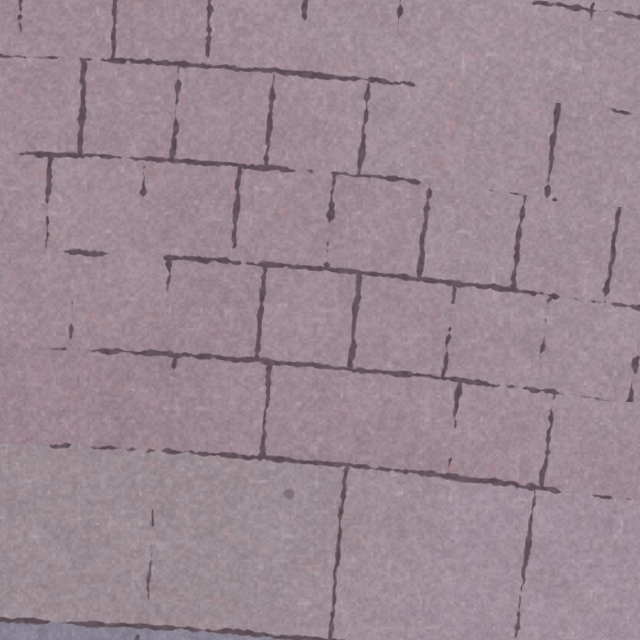
A Shadertoy shader for this texture:

```glsl
// Worn pink block paving in slanting staggered rows, above a course of large grey slabs.

float hash(vec2 p) {
    vec3 q = fract(p.xyx * 0.1031);
    q += dot(q, q.yzx + 33.33);
    return fract((q.x + q.y) * q.z);
}

float noise(vec2 p) {
    vec2 i = floor(p), f = fract(p);
    f = f * f * (3.0 - 2.0 * f);
    return mix(mix(hash(i), hash(i + vec2(1, 0)), f.x),
               mix(hash(i + vec2(0, 1)), hash(i + vec2(1, 1)), f.x), f.y);
}

// Coverage of a joint that swells, frays and breaks up along its length
float joint(float dist, float along, float id, float bias, float thickness) {
    float wear = noise(vec2(along * 10.0 + 40.0, id * 17.0 + 60.0));
    float fray = noise(vec2(along * 60.0 + 90.0, id * 11.0 + 30.0));
    float crumb = noise(vec2(along * 150.0 + 20.0, id * 5.0 + 80.0));
    float opening = smoothstep(0.25, 0.7, wear + bias + 0.35 * (fray - 0.5) + 0.2 * (crumb - 0.5));
    float halfWidth = thickness * opening * (0.45 + 0.6 * fray + 0.35 * crumb);
    float soft = max(0.0019, 0.8 / iResolution.y);
    float gap = 1.0 - smoothstep(halfWidth - soft, halfWidth + soft, dist);
    float hairline = 0.22 * wear * crumb * (1.0 - smoothstep(0.0, 0.003, dist));
    return max(gap * smoothstep(0.0, 0.5, opening), hairline);
}

void mainImage(out vec4 fragColor, in vec2 fragCoord) {
    vec2 p = fragCoord / iResolution.xy;
    p.y = 1.0 - p.y; // measured downwards from the top edge

    // Ragged edges, then rows that bend down towards the right
    vec2 ragged = p + 0.004 * (vec2(noise(p * 65.0), noise(p * 65.0 + 300.0)) - 0.5);
    ragged += 0.0025 * (vec2(noise(p * 170.0 + 40.0), noise(p * 170.0 + 500.0)) - 0.5);
    float v = ragged.y - 0.03 * ragged.x - 0.0614 * ragged.x * ragged.x;

    // Five rows of blocks, one row of slabs, then a strip of kerb
    int row = int(clamp(floor((v - 0.087) / 0.1515) + 1.0, 0.0, 4.0));
    float top = 0.087 + 0.1515 * (float(row) - 1.0), height = 0.1515, width = 0.1483;
    if (v > 0.693) { row = 5; top = 0.693; height = 0.276; width = 0.2956; }
    if (v > 0.969) { row = 6; top = 0.969; }

    // Leaning upright joints with a separate stagger for each row
    float stagger[7] = float[](0.0355, 0.1315, 0.078, 0.117, 0.125, 0.245, 0.215);
    float u = ragged.x + (0.03 + 0.12 * ragged.x) * (v - top);
    float column = (u - stagger[row]) / width;
    float upright = round(column);
    float uprightDist = abs(column - upright) * width;

    // Nearest course line, shared by the rows on both sides
    float down = v - top;
    float courseDist = min(abs(down), abs(height - down));
    int course = row + int(step(0.5 * height, down));

    // Stretch of each course that has lost its filling
    vec2 span[8] = vec2[](vec2(0.83, 0.9), vec2(0.05, 0.47), vec2(0.03, 1.1), vec2(0.1, 0.83),
                          vec2(0.14, 0.87), vec2(0.25, 1.1), vec2(-0.1, 0.52), vec2(2.0, 2.1));
    vec2 ends = span[course];
    float inside = smoothstep(-0.015, 0.015, min(p.x - ends.x, ends.y - p.x));
    float dark = joint(courseDist, p.x, float(course) + 3.0, mix(-0.28, 0.16, inside), 0.0039);

    // Open uprights of each row, one bit per column
    int openBits[7] = int[](6, 47, 124, 28, 52, 6, 0);
    int bit = int(clamp(upright, 0.0, 7.0));
    float open = float((openBits[row] >> bit) & 1) * step(0.0, upright);
    float uprightId = float(row) * 13.0 + upright + 9.0;
    float thickness = row < 5 ? 0.0041 : 0.003;
    dark = max(dark, joint(uprightDist, p.y, uprightId, mix(-0.3, 0.25, open), thickness));

    // Stone colour: pink blocks, greyer slabs, bluish kerb
    float tint = hash(vec2(floor(column) + 31.0, float(row) * 7.0 + 12.0));
    float cloud = noise(p * 5.0 + 17.0);
    float pale = 0.5 * cloud + 0.2 * tint + 0.5 * (p.x - p.y) + 0.15;
    vec3 stone = mix(vec3(0.597, 0.515, 0.557), vec3(0.63, 0.562, 0.604), clamp(pale, 0.0, 1.0));
    if (row == 5)
        stone = mix(vec3(0.602, 0.547, 0.573), vec3(0.62, 0.56, 0.603),
                    smoothstep(0.3, 0.7, p.x + 0.2 * (cloud - 0.5)));
    if (row == 6) stone = vec3(0.53, 0.51, 0.57);

    // Mottling, fine grain, and scattered pale and rusty specks
    stone += 0.022 * (noise(p * 24.0) - 0.5);
    stone += 0.05 * (noise(p * 130.0 + 50.0) - 0.5) + 0.055 * (noise(p * 260.0) - 0.5);
    stone += 0.05 * smoothstep(0.8, 1.0, noise(p * 105.0 + 210.0));
    stone += vec3(0.025, 0.0, -0.01) * smoothstep(0.7, 0.95, noise(p * 80.0 + 400.0));

    // Round stain on a slab
    float stain = length(ragged - vec2(0.451, 0.773));
    stone = mix(stone, vec3(0.46, 0.41, 0.44), 0.8 * (1.0 - smoothstep(0.005, 0.011, stain)));

    // Soil in the open joints
    vec3 soil = vec3(0.365, 0.302, 0.332) + 0.09 * (noise(p * 120.0 + 70.0) - 0.5);
    fragColor = vec4(mix(stone, soil, 0.95 * dark), 1.0);
}
```
